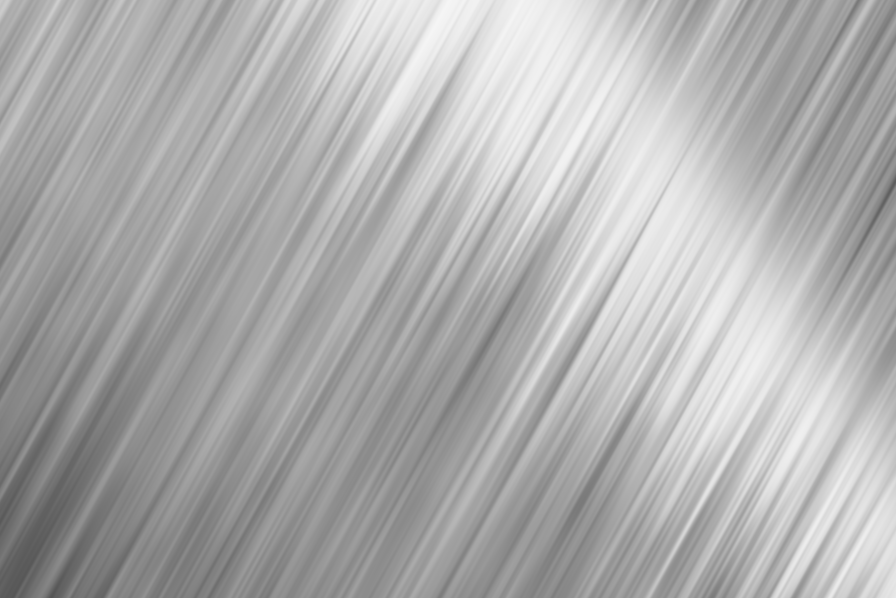
This texture is drawn by a Shadertoy shader. Its source:

```glsl
// Brushed metal: slanted scratches over a sheet with one diagonal highlight.
// Stretched noise at several widths makes the grain, and the same grain
// shifts the highlight so that its edges break up along the scratches.

const float BRUSH_ANGLE = 1.065;              // radians above horizontal
const vec2 GLOSS_NORMAL = vec2(0.83, 0.55);   // across the highlight
const float GLOSS_CENTRE = 1.28;
const float GLOSS_WIDTH_INNER = 0.25;
const float GLOSS_WIDTH_OUTER = 0.13;
const float GLOSS_STRENGTH = 0.27;
const float SHADOW_GREY = 0.50;
const float SHEET_RISE = 0.13;
const float CORNER_FALL = 0.08;
const float VERTICAL_TILT = 0.11;
const float GRAIN_CONTRAST = 1.0;
const float GLOSS_GRAIN = 0.6;                // extra contrast in the highlight
const float EDGE_BREAKUP = 0.5;
const float CLOUD_CONTRAST = 0.025;
const float LINE_CONTRAST = 0.09;
const float SHOULDER = 0.82;                  // greys above this are compressed
const float SHOULDER_RANGE = 0.17;
const int GRAIN_LAYERS = 5;

float hash(vec2 p) {
    return fract(sin(dot(p, vec2(127.1, 311.7))) * 43758.5453);
}

// Smooth noise along a single scratch, shifted by a random amount
float scratch(float column, float along) {
    float t = along + 17.0 * hash(vec2(column, 3.7));
    float cell = floor(t);
    float f = smoothstep(0.0, 1.0, t - cell);
    return mix(hash(vec2(column, cell)), hash(vec2(column, cell + 1.0)), f);
}

// Signed noise made of neighbouring scratches
float streaks(vec2 p) {
    float column = floor(p.x);
    float f = smoothstep(0.0, 1.0, p.x - column);
    return 2.0 * mix(scratch(column, p.y), scratch(column + 1.0, p.y), f) - 1.0;
}

// Scratches from broad to hairline, the middle widths strongest
float brushedGrain(vec2 p) {
    float sum = 0.0;
    float across = 17.0;
    float along = 1.3;
    for (int i = 0; i < GRAIN_LAYERS; i++) {
        float layer = float(i);
        float weight = 0.048 - 0.006 * abs(layer - 2.5);
        weight *= layer < 0.5 ? 0.6 : 1.0;
        sum += weight * streaks(vec2(p.x * across, p.y * along) + 37.3 * layer);
        across *= 1.85;
        along *= 1.25;
    }
    // Sparse stronger lines, both light and dark
    float line = streaks(vec2(p.x * 70.0, p.y * 1.2) + 211.0);
    return sum + LINE_CONTRAST * line * line * line;
}

// Soft mottling, mildly drawn out along the brush direction
float clouds(vec2 p) {
    return 0.5 * streaks(p * vec2(8.0, 5.0) + 71.0)
         + 0.5 * streaks(p * vec2(22.0, 13.0) + 113.0);
}

// Rolls bright greys off gently towards white
float softShoulder(float grey) {
    float excess = max(grey - SHOULDER, 0.0);
    return min(grey, SHOULDER) + SHOULDER_RANGE * (1.0 - exp(-excess / SHOULDER_RANGE));
}

void mainImage(out vec4 fragColor, in vec2 fragCoord) {
    vec2 p = fragCoord / iResolution.y;

    // Coordinates across (x) and along (y) the scratches
    vec2 brush = vec2(cos(BRUSH_ANGLE), sin(BRUSH_ANGLE));
    vec2 q = vec2(dot(p, vec2(brush.y, -brush.x)), dot(p, brush));
    float grain = brushedGrain(q);
    float cloud = clouds(q);

    // Highlight with a slow inner slope and a steep outer one
    float d = dot(p, GLOSS_NORMAL);
    float offset = d - GLOSS_CENTRE + EDGE_BREAKUP * grain + 0.02 * cloud;
    float width = offset < 0.0 ? GLOSS_WIDTH_INNER : GLOSS_WIDTH_OUTER;
    float gloss = exp(-offset * offset / (width * width));

    // Broad light over the sheet
    float grey = SHADOW_GREY + SHEET_RISE * smoothstep(0.0, 0.6, d);
    grey -= CORNER_FALL * smoothstep(1.35, 1.8, d);
    grey += VERTICAL_TILT * (p.y - 0.5);
    grey += GLOSS_STRENGTH * gloss;

    // Surface detail
    float relief = smoothstep(0.7, 1.2, d);
    grey += grain * GRAIN_CONTRAST * (1.0 + GLOSS_GRAIN * relief);
    grey += CLOUD_CONTRAST * cloud;

    fragColor = vec4(vec3(clamp(softShoulder(grey), 0.0, 1.0)), 1.0);
}
```
